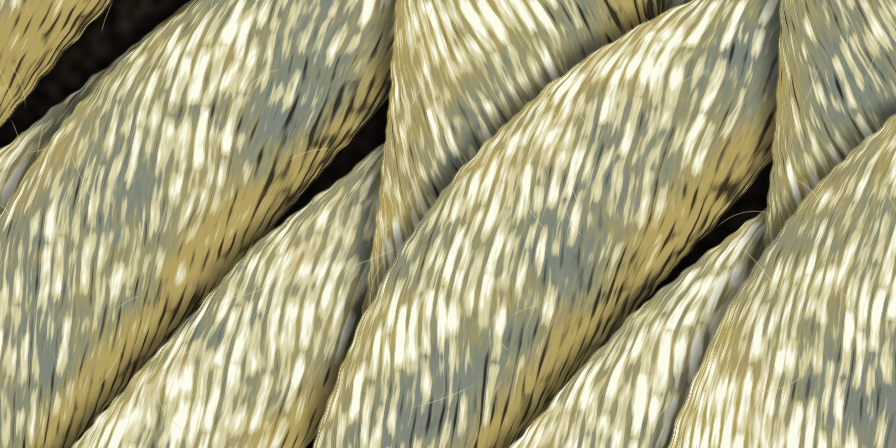
Give the GLSL for this texture, as a Shadertoy shader.

```glsl
// Sunlit cream rope: thick twisted strands crossing diagonally, with yarns, fibres and stray hairs.

const vec3 GAP_DARK   = vec3(0.12, 0.10, 0.08);
const vec3 SHADE_COOL = vec3(0.50, 0.53, 0.48);
const vec3 SHADE_GOLD = vec3(0.70, 0.63, 0.38);
const vec3 CREAM      = vec3(0.84, 0.81, 0.63);
const vec3 SUNLIT     = vec3(0.99, 0.99, 0.92);

const vec2  FIRST_CENTRE = vec2(0.365, 0.62);  // strand zero, in canvas heights
const vec2  STRAND_STEP  = vec2(0.855, -0.14); // offset from strand to strand
const vec2  CROSS_OFFSET = vec2(0.81, 0.23);   // steep strand beside each main one
const float MAIN_ANGLE   = 0.835;
const float CROSS_ANGLE  = 1.50;
const float YARN_TWIST   = 0.56;               // yarn angle to the strand axis
const float YARN_SPACING = 0.034;
const float YARN_LENGTH  = 0.15;               // visible run before a yarn dives under
const float SHADOW_REACH = 0.06;
const int   HAIR_COUNT   = 64;
const float HAIR_WIDTH   = 0.0009;

float hash(vec2 p) {
    vec3 q = fract(vec3(p.xyx) * 0.1031);
    q += dot(q, q.yzx + 33.33);
    return fract((q.x + q.y) * q.z);
}

float gradientDot(vec2 cell, vec2 offset) {
    float angle = 6.2832 * hash(cell);
    return dot(vec2(cos(angle), sin(angle)), offset);
}

// Gradient noise, about -0.7 to 0.7
float noise(vec2 p) {
    vec2 i = floor(p), f = p - i;
    vec2 s = f * f * f * (f * (f * 6.0 - 15.0) + 10.0);
    vec2 e = vec2(1.0, 0.0);
    return mix(mix(gradientDot(i, f), gradientDot(i + e, f - e), s.x),
               mix(gradientDot(i + e.yx, f - e.yx), gradientDot(i + 1.0, f - 1.0), s.x), s.y);
}

// Components of p along and across an axis
vec2 toAxis(vec2 p, float angle) {
    vec2 along = vec2(cos(angle), sin(angle));
    return vec2(dot(p, along), dot(p, vec2(-along.y, along.x)));
}

vec3 ropeColour(float tone, float gold) {
    vec3 shade = mix(SHADE_COOL, SHADE_GOLD, gold);
    vec3 c = mix(GAP_DARK, shade, smoothstep(-0.12, 0.36, tone));
    c = mix(c, CREAM, smoothstep(0.49, 0.65, tone));
    return mix(c, SUNLIT, smoothstep(0.64, 0.80, tone));
}

// Paints one strand over colour; axisPos = (along, across)
void layStrand(inout vec3 colour, vec2 axisPos, float middle, float radius, float seed, float light) {
    float px = 1.5 / iResolution.y;
    float across = axisPos.y - middle;
    radius = max(radius, 0.08) + 0.008 * noise(vec2(axisPos.x * 26.0, seed));
    float edge = abs(across) - radius;
    colour *= mix(0.5, 1.0, smoothstep(0.0, SHADOW_REACH, edge));

    // Unroll the round surface, then turn to yarn coordinates
    float t = clamp(across / radius, -1.0, 1.0);
    float facing = sqrt(1.0 - t * t);
    vec2 yarn = toAxis(vec2(axisPos.x, asin(t) * radius), YARN_TWIST);
    float lane = yarn.y / YARN_SPACING + 0.6 * noise(yarn * vec2(5.0, 8.0) + seed);
    float id = floor(lane), f = fract(lane) * 2.0 - 1.0;
    float ply = hash(vec2(id + 60.0, seed));

    // Staggered leaf-shaped yarn runs, each of its own brightness
    float run = yarn.x / YARN_LENGTH + ply * 7.0;
    float g = fract(run) * 2.0 - 1.0;
    float leaf = (1.0 - f * f) * (1.0 - g * g * g * g);
    float shine = hash(vec2(floor(run) + 40.0, id + seed * 3.0 + 90.0));
    float groove = smoothstep(0.45, 1.0, abs(f)) * (0.3 + 0.7 * facing);
    groove *= clamp(0.5 + 1.6 * noise(vec2(yarn.x * 11.0, lane * 0.8 + seed)), 0.0, 1.0);

    // Broken highlights, fine fibres and broad worn patches
    float blob = noise(vec2(yarn.x * 15.0, lane * 0.9 + seed));
    float fibre = noise(vec2(yarn.x * 16.0, lane * 3.4 + seed))
                + 0.6 * noise(vec2(yarn.x * 34.0 + lane, lane * 6.0 - seed));
    float patches = noise(axisPos * 3.6 + seed * 3.1) + 0.4 * noise(axisPos * 9.0 - seed);

    float diffuse = 0.5 * t + 0.86 * facing;
    float tone = 0.20 + 0.38 * diffuse + light + 0.21 * patches;
    tone += leaf * (0.02 + 0.26 * shine) + 0.25 * blob + 0.17 * fibre - 0.34 * groove;

    // Warm bounce light toward the lower side, cool sky in the middle
    float gold = smoothstep(-0.35, -0.9, t) + smoothstep(0.1, 0.8, t) * 0.4;
    gold = clamp(gold + 0.36 + 0.9 * patches + 0.5 * fibre, 0.0, 1.0);
    vec3 surface = ropeColour(clamp(tone, 0.02, 1.0), gold);
    colour = mix(colour, surface, smoothstep(px, -px, edge));
}

// Fine bent hairs catching the light
void layHairs(inout vec3 colour, vec2 p, float aspect) {
    float px = 1.0 / iResolution.y;
    for (int i = 0; i < HAIR_COUNT; i++) {
        float k = float(i);
        vec2 centre = vec2(hash(vec2(k, 1.7)) * aspect, hash(vec2(k, 5.3)));
        vec2 q = toAxis(p - centre, 0.2 + 2.2 * hash(vec2(k, 9.1)));
        float reach = 0.03 + 0.06 * hash(vec2(k, 13.9));
        float bend = 9.0 * (hash(vec2(k, 17.3)) - 0.5);
        float line = abs(q.y - bend * q.x * q.x) - HAIR_WIDTH;
        float cover = smoothstep(px, -px, line) * smoothstep(reach, reach * 0.5, abs(q.x));
        colour = mix(colour, CREAM, 0.6 * cover);
    }
}

void mainImage(out vec4 fragColor, in vec2 fragCoord) {
    vec2 p = fragCoord / iResolution.y;
    vec3 colour = GAP_DARK * (1.0 + noise(p * 30.0));
    // Each repeat: main strand, the one below it, then the steep one beside it
    for (int i = -1; i <= 2; i++) {
        float k = float(i), seed = k * 7.3 + 11.0;
        float size = 0.95 + 0.45 * max(abs(k - 0.5) - 0.5, 0.0);  // outer strands are thicker
        vec2 q = p - FIRST_CENTRE - STRAND_STEP * k;
        vec2 a = toAxis(q, MAIN_ANGLE);
        float bow = a.x * a.x;
        layStrand(colour, a, -0.015 * size - 0.17 * bow, 0.265 * size - 0.18 * bow, seed, 0.0);
        layStrand(colour, a, -0.27 * size - 0.20 - 0.17 * max(a.x, 0.0), 0.195, seed + 2.4, 0.05);
        if (i < 0) continue;
        vec2 c = toAxis(q - CROSS_OFFSET, CROSS_ANGLE);
        layStrand(colour, c, 0.08 * c.x * c.x, 0.30, seed + 4.9, -0.06);
    }
    layHairs(colour, p, iResolution.x / iResolution.y);
    fragColor = vec4(clamp(colour, 0.0, 1.0), 1.0);
}
```
